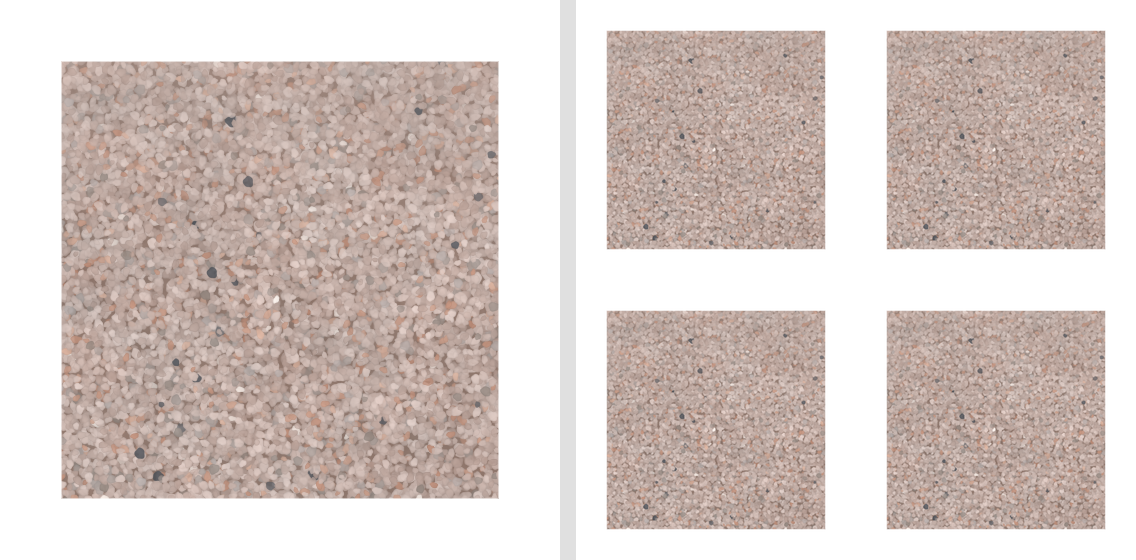
Left: one tile. Right: repeated 2 by 2.
Reproduce this texture procedurally as a WebGL 2 fragment shader.

```glsl
#version 300 es
precision highp float;

uniform vec2 u_resolution;
out vec4 fragColor;

float hash(vec2 p) {
    return fract(sin(dot(p, vec2(127.1, 311.7))) * 43758.5);
}

vec3 hash3(vec2 p) {
    return vec3(hash(p), hash(p + 17.3), hash(p + 41.9));
}

// Value noise that wraps after a whole number of cells
float wrapNoise(vec2 uv, float cells) {
    vec2 p = uv * cells;
    vec2 i = floor(p);
    vec2 f = smoothstep(0.0, 1.0, p - i);
    vec2 a = mod(i, cells);
    vec2 b = mod(i + 1.0, cells);
    return mix(mix(hash(a), hash(vec2(b.x, a.y)), f.x),
               mix(hash(vec2(a.x, b.y)), hash(b), f.x), f.y);
}

// Mostly pale pink quartz, with a few tinted, dark and bright grains
vec3 grainColor(float kind, float tone) {
    vec3 color = mix(vec3(0.70, 0.61, 0.575), vec3(0.87, 0.80, 0.775), tone);
    if (kind < 0.0018) return mix(vec3(0.28, 0.30, 0.33), vec3(0.45, 0.44, 0.45), tone);
    if (kind < 0.06) return mix(vec3(0.58, 0.53, 0.50), vec3(0.74, 0.70, 0.69), tone);
    if (kind > 0.988) return mix(vec3(0.90, 0.85, 0.82), vec3(0.98, 0.95, 0.93), tone);
    if (kind > 0.91) return mix(vec3(0.72, 0.53, 0.45), vec3(0.85, 0.71, 0.64), tone);
    return color;
}

// Blends one sheet of rounded, slightly angular grains over the color below
vec3 addGrains(vec3 below, vec2 uv, float cells, float layer) {
    vec2 p = uv * cells;
    vec2 base = floor(p);
    for (int y = -1; y <= 1; y++) {
        for (int x = -1; x <= 1; x++) {
            vec2 cell = base + vec2(x, y);
            vec2 id = mod(cell, cells) + layer * 83.7;
            vec3 place = hash3(id);
            vec3 look = hash3(id + 7.7);
            vec2 d = p - cell - 0.5 - 0.8 * (place.xy - 0.5);

            // Turned, stretched outline with blunt corners
            float turn = 6.2832 * look.z;
            d = mat2(cos(turn), sin(turn), -sin(turn), cos(turn)) * d;
            d *= vec2(0.9, 1.0 + 0.4 * look.x);
            float angle = atan(d.y, d.x);
            float radius = mix(0.30, 0.57, place.z);
            radius *= 1.0 + 0.07 * cos(3.0 * angle + 9.0 * look.y) + 0.04 * cos(5.0 * angle);
            float dist = length(d) - radius;

            // Soft edge, darker rim and a faint glow to one side
            float cover = 1.0 - smoothstep(-0.09, 0.07, dist);
            vec3 color = grainColor(look.x, look.y);
            color *= 1.01 - 0.06 * smoothstep(-0.22, 0.0, dist) + 0.05 * d.x;
            color *= 0.93 + 0.025 * layer;
            below = mix(below, color, cover * mix(0.7, 0.95, hash(id + 3.1)));
        }
    }
    return below;
}

void main() {
    vec2 uv = gl_FragCoord.xy / u_resolution;

    // Shadowed gaps, then grains from the deepest sheet to the top
    vec3 sand = vec3(0.56, 0.47, 0.43);
    for (int i = 0; i < 4; i++) {
        float layer = float(i);
        vec2 shift = vec2(0.37, 0.61) * layer;
        sand = addGrains(sand, uv + shift, 50.0 + 4.0 * layer, layer);
    }

    // Broad patches of light and warmth, greyer and flatter toward the top
    float height = smoothstep(0.45, 0.9, uv.y);
    sand = mix(sand, vec3(0.765, 0.69, 0.66), 0.22 * height);
    sand *= 1.0 + 0.07 * (wrapNoise(uv, 11.0) - 0.5);
    sand += vec3(0.02, -0.004, -0.012) * (wrapNoise(uv + 0.43, 17.0) - 0.5);

    // Fine mottling inside the grains
    sand += 0.03 * (wrapNoise(uv, 160.0) - 0.5);

    // Square bed of sand on a white margin
    vec2 edge = abs(uv - 0.5) - 0.39;
    float bed = 1.0 - smoothstep(-0.002, 0.002, max(edge.x, edge.y));
    fragColor = vec4(mix(vec3(1.0), sand, bed), 1.0);
}
```
